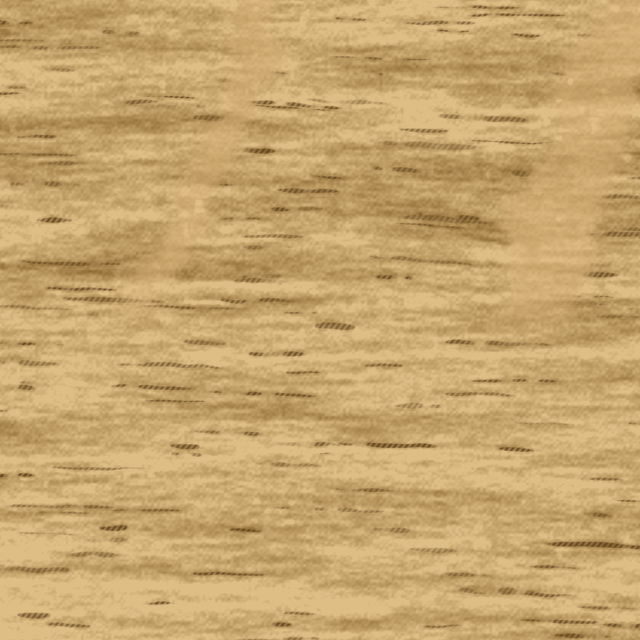
This texture is drawn by a three.js fragment shader. Its source:

```glsl
varying vec2 vUv;

float hash(vec2 p) {
  vec3 q = fract(vec3(p.xyx) * 0.1031);
  q += dot(q, q.yzx + 33.33);
  return fract((q.x + q.y) * q.z);
}

float noise(vec2 p) {
  vec2 i = floor(p), f = fract(p);
  f = f * f * (3.0 - 2.0 * f);
  return mix(mix(hash(i), hash(i + vec2(1.0, 0.0)), f.x),
             mix(hash(i + vec2(0.0, 1.0)), hash(i + 1.0), f.x), f.y);
}

// Noise centred on zero
float grain(vec2 p) {
  return noise(p + 40.0) - 0.5;
}

// One layer of short pores: x = dark core, y = brown halo, z = pale lower edge
vec3 pores(vec2 uv, float seed) {
  vec2 size = vec2(0.26, 0.042);
  vec2 p = uv + vec2(0.0, seed * 0.0137) + 2.0;
  float row = floor(p.y / size.y);
  p.x += hash(vec2(row, seed + 5.0)) * size.x;
  vec2 id = vec2(floor(p.x / size.x), row) + seed * 17.0;
  vec2 local = (fract(p / size) - 0.5) * size;

  float halfLength = mix(0.025, 0.095, pow(hash(id + 3.1), 1.4));
  local.x -= (hash(id + 7.7) - 0.5) * (size.x - 2.0 * halfLength);
  local.y -= (hash(id + 11.3) - 0.5) * 0.018;
  local.y += local.x * 0.035 + 0.003 * grain(vec2(uv.x * 35.0, id.y));

  float along = abs(local.x) / halfLength;
  float taper = sqrt(max(0.0, 1.0 - along * along));
  float ragged = noise(vec2(uv.x * 48.0, id.x + id.y * 3.0));
  float width = mix(0.0012, 0.0042, hash(id + 19.0)) * taper * (0.4 + ragged);
  float hatch = 0.5 + 0.5 * sin(6.2832 * (uv.x * 112.0 - uv.y * 85.0));
  float strength = step(0.48, hash(id + 23.0)) * mix(0.45, 1.0, hash(id + 29.0));
  float ends = smoothstep(1.0, 0.8, along);

  float core = smoothstep(0.0016, -0.0016, abs(local.y) - width);
  core *= mix(0.45, 1.0, hatch) * smoothstep(0.12, 0.55, ragged);
  float halo = smoothstep(0.007, 0.0, abs(local.y) - width);
  float edge = smoothstep(0.003, 0.0, abs(local.y + width + 0.005));
  return vec3(core, halo, edge * ragged) * strength * ends;
}

void main() {
  vec2 uv = vUv;
  vec2 bent = uv + vec2(0.0, 0.016 * grain(uv * vec2(3.5, 5.0)));

  // Smooth pale rays leaning across the upper half
  float lean = uv.x - 0.42 * uv.y + 0.09 * grain(uv * vec2(4.0, 9.0))
             + 0.03 * grain(uv * vec2(14.0, 45.0));
  float across = abs(fract(lean / 0.6 + 0.5) - 0.5) * 0.6;
  float rayWidth = mix(0.03, 0.075, smoothstep(0.5, 0.9, uv.x));
  float ray = smoothstep(rayWidth + 0.015, rayWidth - 0.02, across);
  ray *= smoothstep(0.44, 0.56, uv.y + 0.1 * grain(uv * vec2(5.0, 12.0)));

  // Long fibres over fine tooth
  float fibres = 0.17 * grain(bent * vec2(3.0, 36.0))
               + 0.14 * grain(bent * vec2(9.0, 105.0))
               + 0.11 * grain(bent * vec2(48.0, 165.0));
  float tooth = 0.09 * grain(uv * vec2(210.0, 250.0))
              + 0.008 * sin(6.2832 * (uv.x * 112.0 - uv.y * 85.0));
  float tone = 0.018 + fibres * mix(1.0, 0.45, ray) + tooth * mix(1.0, 0.5, ray);

  // Brown clouds in the upper middle, lighter wood below
  float cloud = smoothstep(0.17, 0.03, abs(uv.y - 0.69))
              * smoothstep(0.25, 0.75, noise(bent * vec2(5.0, 19.0) + 9.0));
  tone -= 0.09 * cloud * (1.0 - 0.8 * ray);
  tone += 0.015 * smoothstep(0.5, 0.2, uv.y);
  tone += 0.012 * ray;

  // Small pale glints where the rays break up
  float glint = smoothstep(0.78, 0.93, noise(uv * vec2(55.0, 70.0) + 3.0));
  tone += 0.07 * glint * smoothstep(0.55, 0.75, noise(uv * vec2(7.0, 15.0) + 21.0));

  // Dark pores, faint inside the rays
  vec3 pore = vec3(0.0);
  for (int i = 0; i < 3; i++) {
    pore = max(pore, pores(bent, float(i) + 1.0));
  }
  pore *= 1.0 - 0.88 * ray;
  tone += 0.05 * pore.z - 0.06 * pore.y;

  vec3 wood = vec3(0.77, 0.64, 0.42) + min(tone, 0.1) * vec3(1.0, 1.04, 1.03);
  wood += ray * vec3(0.012, 0.0, -0.002);
  wood = mix(wood, vec3(0.34, 0.22, 0.07), 0.85 * pore.x);
  gl_FragColor = vec4(wood, 1.0);
}
```
